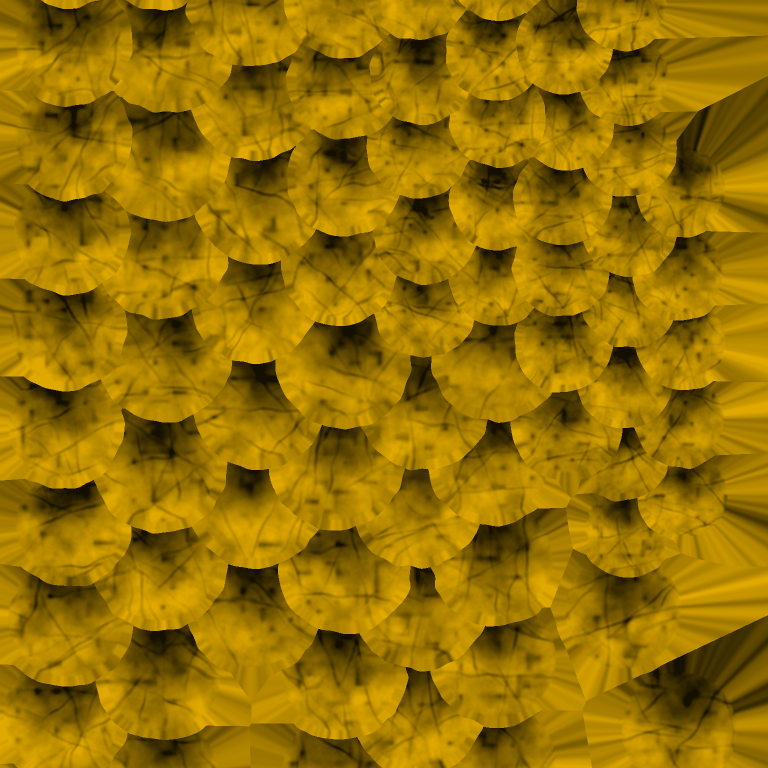
Give the GLSL for this pattern, as a WebGL 1 fragment shader.

```glsl
precision highp float;
// Overlapping golden scales in nine staggered columns that tighten to the right.
// The highest disc covering a point wins; gaps take the nearest scale, whose
// rim colour is stretched outward as rays. Noise and cracks stain each scale.
uniform vec2 u_resolution;

#define GOLD vec3(1.0, 0.755, 0.0)
#define WIDE_STEP 0.1354   // row spacing of the large scales
#define TIGHT_STEP 0.0977  // row spacing of the small scales
#define DISC_RATIO 0.65    // disc radius relative to row spacing
#define RIM 0.87           // radius beyond which colour becomes rays
#define JITTER 0.012
#define DARK 0.12
#define BRIGHT 0.75
#define STAIN 0.5
#define CRACK 0.2

float hash(vec2 p) {
  vec3 h = fract(p.xyx * vec3(0.1031, 0.1030, 0.0973));
  h += dot(h, h.yzx + 33.33);
  return fract((h.x + h.y) * h.z);
}

float noise(vec2 p) {
  vec2 c = floor(p), f = fract(p);
  f = f * f * (3.0 - 2.0 * f);
  return mix(mix(hash(c), hash(c + vec2(1.0, 0.0)), f.x),
             mix(hash(c + vec2(0.0, 1.0)), hash(c + 1.0), f.x), f.y);
}

float fbm(vec2 p) {
  float sum = 0.0, weight = 0.5;
  for (int k = 0; k < 4; k++) {
    sum += weight * noise(p);
    p = mat2(1.6, 1.2, -1.2, 1.6) * p + 7.3;
    weight *= 0.5;
  }
  return sum / 0.9375;
}

// Places left out, which leaves the right and lower parts sparse.
bool isGap(float col, float row) {
  if (col == 2.0) return row > 2.0;
  if (col == 6.0) return row > 0.0;
  if (col == 7.0) return row > 3.0;
  if (col == 8.0) return row < -3.0 || abs(row - 2.5) < 1.0;
  return false;
}

// Centre (xy, y up) and radius (z) of one scale.
vec3 scaleDisc(float col, float row) {
  float first = 1.0 - step(0.5, col);
  float outer = max(first, step(5.5, col));
  float even = 1.0 - mod(col, 2.0);
  float tighten = row < 0.0 ? smoothstep(1.0, 5.0, col) : smoothstep(4.5, 7.0, col);
  float spacing = mix(WIDE_STEP, TIGHT_STEP, tighten) - 0.0104 * first;
  float top = 0.419 + 0.052 * even + 0.039 * outer + row * spacing;
  float size = mix(spacing, WIDE_STEP, step(0.7, top));
  float x = 0.085 + col * (0.1315 - 0.0039 * col);
  vec2 shift = vec2(hash(vec2(col, row + 20.0)), hash(vec2(row + 40.0, col))) - 0.5;
  vec2 centre = vec2(x, 1.0 - top - (1.0 - DISC_RATIO) * size);
  return vec3(centre + JITTER * shift, DISC_RATIO * size);
}

// Brightness inside a scale; q is relative to its centre, in radii.
float scaleTone(vec2 q, float seed) {
  float len = max(length(q), 0.0001);
  vec2 dir = q / len;
  float rays = smoothstep(RIM - 0.04, RIM, len);
  q = dir * min(len, RIM);
  vec2 local = q + seed * 37.0;
  float tone = mix(DARK, BRIGHT, smoothstep(-0.1, 1.15, length(q - vec2(0.0, 0.62))));
  tone += STAIN * (fbm(local * 3.0) - 0.5);
  tone -= 0.3 * pow(noise(local * 7.0), 6.0);
  tone += 0.16 * rays * (noise(dir * 16.0 + seed * 90.0) - 0.5);
  float bend = 0.09 * (noise(local * 4.0 + 11.0) - 0.5);
  for (int k = 0; k < 10; k++) {
    float id = float(k) + seed * 71.0;
    float angle = 3.1416 * hash(vec2(id, 3.7));
    float offset = 1.6 * (hash(vec2(id, 9.1)) - 0.5);
    float d = abs(dot(q, vec2(cos(angle), sin(angle))) - offset + bend);
    float fade = noise(local * 3.0 + float(k) * 5.0);
    tone -= CRACK * fade * fade * (1.0 - smoothstep(0.0, 0.045, d));
  }
  return clamp(tone, 0.08, 0.88);
}

// Selects the scale seen at p and returns its tone.
float patternTone(vec2 p) {
  float best = -1000.0, seed = 0.0;
  vec2 bestQ = vec2(0.0);
  float wobble = 0.06 * (noise(p * 60.0) - 0.5);
  for (int i = 0; i < 9; i++) {
    for (int j = -5; j < 5; j++) {
      float col = float(i), row = float(j);
      if (isGap(col, row)) continue;
      vec3 disc = scaleDisc(col, row);
      vec2 q = (p - disc.xy) / disc.z;
      float d = length(q) + wobble;
      float rank = d < 1.0 ? 10.0 + disc.y : -d;
      if (rank > best) {
        best = rank;
        bestQ = q;
        seed = hash(vec2(col + 3.0, row + 17.0));
      }
    }
  }
  return scaleTone(bestQ, seed);
}

void main() {
  // Four samples per pixel smooth the overlapping edges.
  float tone = 0.0;
  for (int s = 0; s < 4; s++) {
    vec2 sub = vec2(mod(float(s), 2.0), floor(float(s) * 0.5)) * 0.5 - 0.25;
    tone += 0.25 * patternTone((gl_FragCoord.xy + sub) / u_resolution);
  }
  gl_FragColor = vec4(GOLD * tone, 1.0);
}
```
